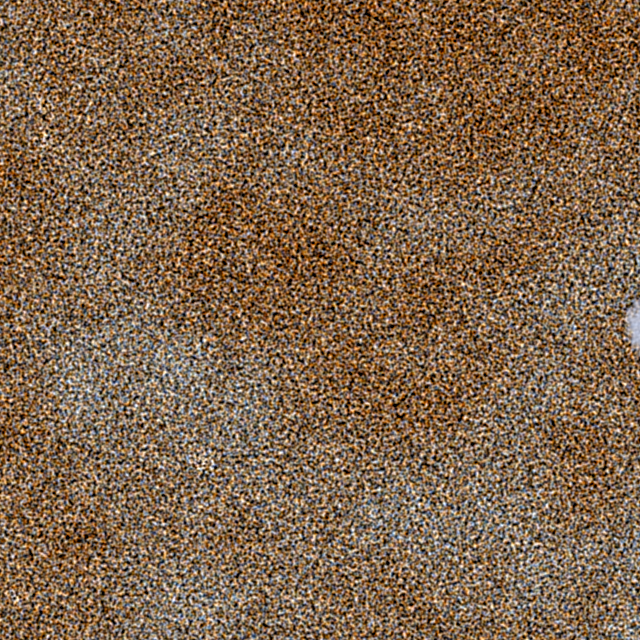
Reproduce this texture procedurally as a WebGL 1 fragment shader.

```glsl
precision highp float;
// Fine, gritty brown grain: dark, tan, golden and slate-grey specks.
// Gradient noise drives lightness and warmth separately; slow noise drifts
// both into rusty and greyish regions, with faint sparkles and a pale chip.

uniform vec2 u_resolution;

const vec3 WARM_AXIS = vec3(0.37, -0.05, -0.62);  // slate grey to gold
const vec3 RUST_AXIS = vec3(0.50, -0.30, 0.10);   // yellow to red-brown
const vec3 CHIP_COLOR = vec3(0.74, 0.77, 0.86);

vec2 hash22(vec2 p) {
  vec3 q = fract(p.xyx * vec3(0.1031, 0.1030, 0.0973));
  q += dot(q, q.yzx + 33.33);
  return fract((q.xx + q.yz) * q.zy);
}

vec2 gradientAt(vec2 cell) {
  float angle = 6.28318 * hash22(cell).x;
  return vec2(cos(angle), sin(angle));
}

float gradientNoise(vec2 p) {
  vec2 i = floor(p);
  vec2 f = p - i;
  vec2 u = f * f * f * (f * (f * 6.0 - 15.0) + 10.0);
  vec2 e = vec2(1.0, 0.0);
  float a = dot(gradientAt(i), f);
  float b = dot(gradientAt(i + e.xy), f - e.xy);
  float c = dot(gradientAt(i + e.yx), f - e.yx);
  float d = dot(gradientAt(i + e.xx), f - e.xx);
  return mix(mix(a, b, u.x), mix(c, d, u.x), u.y);
}

vec2 rotate(vec2 p, float angle) {
  float c = cos(angle);
  float s = sin(angle);
  return vec2(c * p.x - s * p.y, s * p.x + c * p.y);
}

// Two layers turned against each other, so no lattice shows.
float grain(vec2 uv, float frequency, float seed) {
  vec2 offset = vec2(seed * 17.3 + 300.0, seed * 31.7 + 300.0);
  float coarse = gradientNoise(rotate(uv, 0.4) * frequency + offset);
  float fine = gradientNoise(rotate(uv, 1.3) * frequency * 1.37 + offset.yx + 90.0);
  return coarse + fine;
}

// Slow drift between grey and rusty regions, rustier towards the top.
float regionWarmth(vec2 uv) {
  return 0.6 * grain(uv, 2.6, 5.0) + 0.4 * grain(uv, 8.0, 6.0)
       + 0.3 * (uv.y - 0.5);
}

// Mottling between the size of the regions and that of the grains.
float mottle(vec2 uv) {
  return 0.5 * grain(uv, 15.0, 7.0) + 0.6 * grain(uv, 34.0, 8.0)
       + 1.2 * grain(uv, 72.0, 9.0);
}

// Sparse soft clusters of brighter grains.
float sparkles(vec2 uv) {
  float sum = 0.0;
  for (int i = 0; i < 7; i++) {
    vec2 shape = hash22(vec2(float(i) * 7.0 + 3.0, 41.0));
    vec2 center = hash22(vec2(float(i) * 13.0 + 5.0, 19.0));
    vec2 d = (uv - center) / mix(0.009, 0.02, shape.x);
    sum += mix(0.4, 1.0, shape.y) * exp(-dot(d, d));
  }
  return sum;
}

float ellipseMask(vec2 uv, vec2 center, vec2 radii, float wobble) {
  float d = length((uv - center) / radii) + wobble;
  return 1.0 - smoothstep(0.5, 1.15, d);
}

vec3 grainColor(float lightness, float warmth, float rust) {
  float chroma = smoothstep(-0.15, 0.32, lightness);
  return vec3(lightness) + chroma * (warmth * WARM_AXIS + rust * RUST_AXIS);
}

void main() {
  vec2 uv = gl_FragCoord.xy / u_resolution;
  float region = regionWarmth(uv);
  float speck = grain(uv, 152.0, 1.0);

  // Lightness, warmth and hue of each grain
  float lightness = 0.41 + 0.54 * speck + 0.10 * mottle(uv) - 0.13 * region;
  lightness += sparkles(uv) * (0.18 + 0.25 * speck);
  float warmth = 0.21 + 0.44 * grain(uv, 118.0, 2.0) + 0.19 * region;
  float rust = 0.03 + 0.09 * grain(uv, 95.0, 3.0) + 0.04 * region;
  vec3 color = grainColor(lightness, warmth, rust);

  // Pale chip at the right edge
  float chip = ellipseMask(uv, vec2(1.005, 0.49), vec2(0.028, 0.045),
                           0.3 * grain(uv, 60.0, 4.0));
  color = mix(color, CHIP_COLOR + 0.06 * speck, 0.92 * chip);

  gl_FragColor = vec4(clamp(color, 0.0, 1.0), 1.0);
}
```
